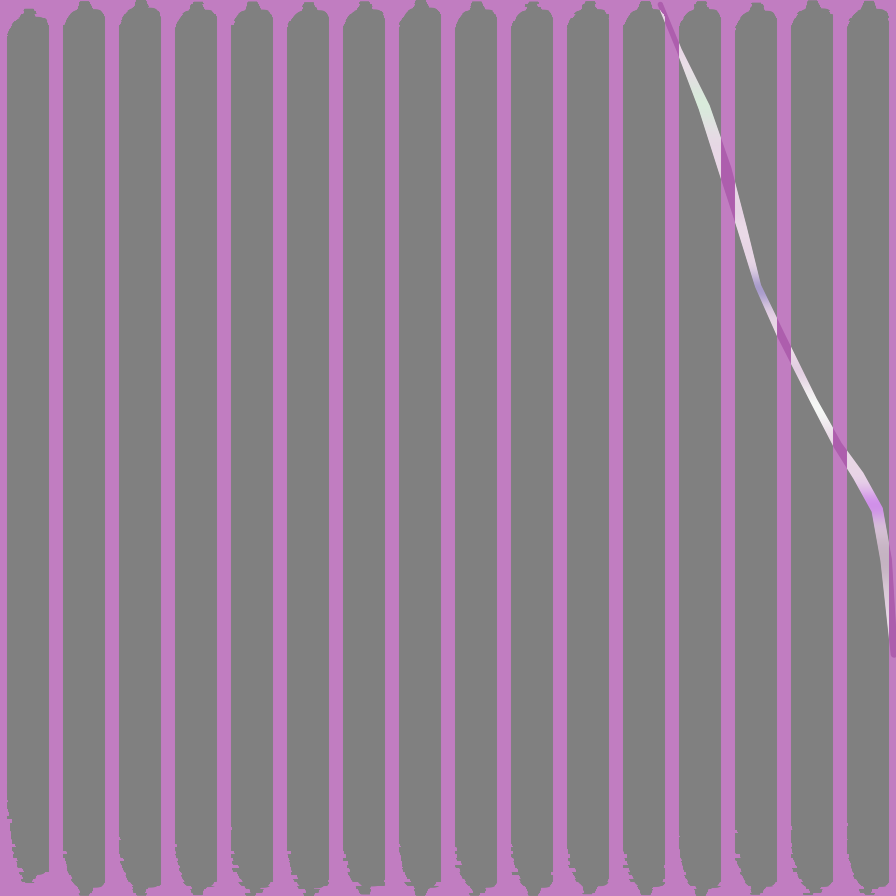
Reproduce this pattern procedurally as a Shadertoy shader.

```glsl
// Sixteen upright grey bars on a mauve ground, with ragged, stepped ends.
// Bars are one repeated cell with a height profile at each end; a tapered
// polyline crack crosses the right side, pale on grey and dark on mauve.

const float COLUMNS = 16.0;
const float BAR_FILL = 0.75;      // bar width as a share of its cell
const float WEAR_ROWS = 256.0;    // rows of teeth over the canvas height
const vec3 GREY = vec3(0.502);
const vec3 MAUVE = vec3(0.755, 0.490, 0.755);
const vec3 DARK_MAUVE = vec3(0.68, 0.37, 0.68);

// Crack nodes: position and half width
const int NODES = 13;
const vec3 CRACK[NODES] = vec3[NODES](
    vec3(0.737, 0.995, 0.0030), vec3(0.758, 0.944, 0.0030),
    vec3(0.786, 0.880, 0.0065), vec3(0.809, 0.811, 0.0075),
    vec3(0.828, 0.746, 0.0055), vec3(0.846, 0.681, 0.0035),
    vec3(0.872, 0.625, 0.0045), vec3(0.908, 0.553, 0.0040),
    vec3(0.935, 0.503, 0.0050), vec3(0.958, 0.469, 0.0065),
    vec3(0.979, 0.431, 0.0065), vec3(0.989, 0.375, 0.0065),
    vec3(0.998, 0.270, 0.0040));

float hash(float n) {
    return fract(sin(n * 127.1) * 4375.85);
}

// One-dimensional gradient noise, about -1 to 1
float gradientNoise(float x) {
    float cell = floor(x), f = x - cell;
    float a = (hash(cell) * 2.0 - 1.0) * f;
    float b = (hash(cell + 1.0) * 2.0 - 1.0) * (f - 1.0);
    return 2.0 * mix(a, b, f * f * f * (f * (f * 6.0 - 15.0) + 10.0));
}

float coverage(float inside, float pixel) {
    return smoothstep(-0.6 * pixel, 0.6 * pixel, inside);
}

// Height lost at a bar end; s runs from -1 (left) to 1 (right)
float endInset(float s, float leftDepth, float rightDepth) {
    float a = abs(s);
    float shoulder = 0.009 * smoothstep(0.20, 0.40, abs(s - 0.05));
    float side = s < 0.0 ? leftDepth * a * a * a : rightDepth * pow(a, 8.0);
    return shoulder + side;
}

// Positive inside the bar of the cell that holds p
float barInside(vec2 p) {
    float column = floor(p.x * COLUMNS);
    float offset = fract(p.x * COLUMNS) - 0.5;
    float s = offset / (0.5 * BAR_FILL);
    float first = 1.0 - step(0.5, column);

    // Teeth shift each row sideways, more strongly at the bottom
    float row = floor(p.y * WEAR_ROWS);
    float teeth = gradientNoise(row * 0.73 + 0.37 + column * 19.3);
    float sTop = s + 0.10 * teeth;
    float sBottom = s + 0.28 * teeth;

    float top = 0.004 * hash(column + 3.0) - 0.001 + 0.007 * first
              + endInset(sTop, 0.020, 0.010);
    float bottom = 0.003 * hash(column + 41.0) - 0.001 + 0.015 * first
                 + endInset(sBottom, mix(0.042, 0.085, first), 0.006);
    float side = (0.5 * BAR_FILL - abs(offset)) / COLUMNS;
    return min(side, min(1.0 - p.y - top, p.y - bottom));
}

// Positive inside a segment whose half width runs from a.z to b.z
float segmentInside(vec2 p, vec3 a, vec3 b) {
    vec2 along = b.xy - a.xy;
    float t = clamp(dot(p - a.xy, along) / dot(along, along), 0.0, 1.0);
    return mix(a.z, b.z, t) - length(p - a.xy - along * t);
}

float crackInside(vec2 p) {
    float inside = -1.0;
    for (int i = 0; i < NODES - 1; i++)
        inside = max(inside, segmentInside(p, CRACK[i], CRACK[i + 1]));
    return inside;
}

float band(float y, float centre, float width) {
    float d = (y - centre) / width;
    return exp(-d * d);
}

// Pale, shifting tint along the crack
vec3 crackTint(float y) {
    float shift = gradientNoise(y * 26.0 + 0.4);
    vec3 tint = vec3(0.91, 0.84, 0.90) + vec3(0.05, 0.08, 0.04) * shift;
    tint = mix(tint, vec3(0.85, 0.92, 0.86), band(y, 0.885, 0.03));
    tint = mix(tint, vec3(0.96, 0.97, 0.96), band(y, 0.545, 0.025));
    tint = mix(tint, vec3(0.66, 0.61, 0.80), band(y, 0.677, 0.018));
    tint = mix(tint, vec3(0.82, 0.55, 0.93), band(y, 0.435, 0.020));
    return mix(tint, vec3(0.77, 0.70, 0.76), band(y, 0.375, 0.040));
}

void mainImage(out vec4 fragColor, in vec2 fragCoord) {
    vec2 p = fragCoord / iResolution.xy;
    float pixel = 1.0 / iResolution.y;

    float bar = coverage(barInside(p), pixel);
    float crack = coverage(crackInside(p), pixel);
    vec3 surface = mix(MAUVE, GREY, bar);
    vec3 crackColor = mix(DARK_MAUVE, crackTint(p.y), bar);
    fragColor = vec4(mix(surface, crackColor, crack), 1.0);
}
```
